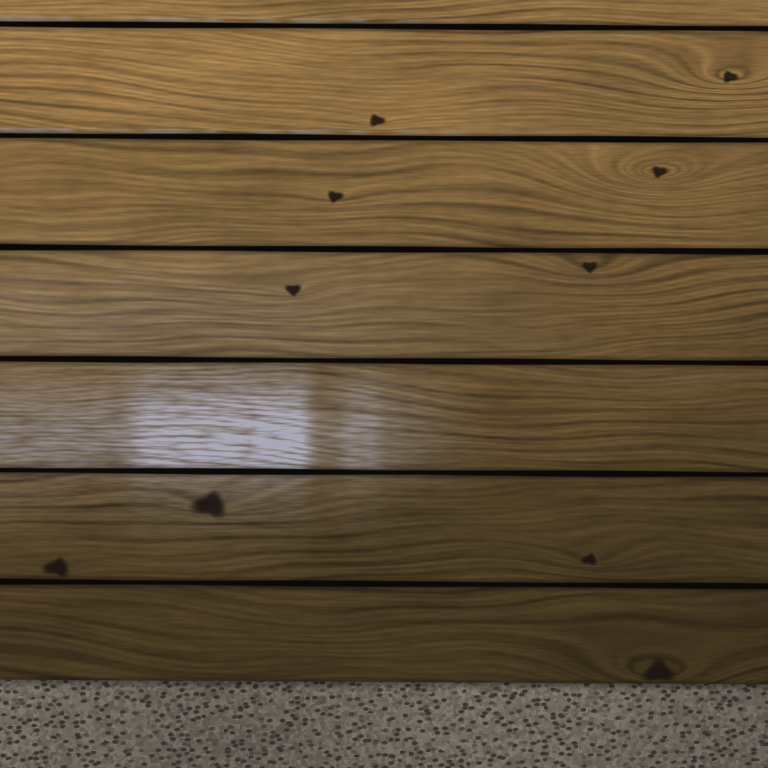
This texture is drawn by a WebGL 1 fragment shader. Its source:

```glsl
precision highp float;
// Stained wooden planks with dark gaps, knots and a window glare, above a speckled floor.
// Each plank bends its grain field around its knots; layered sines give the growth rings,
// stretched cellular noise the fibres, and round cells the floor specks.
uniform vec2 u_resolution;

const float PITCH = 0.1452;

float hash(vec2 p) {
  return fract(sin(dot(p, vec2(127.1, 311.7))) * 4375.85);
}

// Distance to the nearest scattered point, and that point's random id
vec2 cells(vec2 p) {
  vec2 base = floor(p);
  vec2 nearest = vec2(9.0, 0.0);
  for (int j = -1; j <= 1; j++) {
    for (int i = -1; i <= 1; i++) {
      vec2 c = base + vec2(float(i), float(j));
      vec2 site = c + vec2(hash(c), hash(c + 41.3));
      float d = length(p - site);
      if (d < nearest.x) nearest = vec2(d, hash(c + 7.7));
    }
  }
  return nearest;
}

// Knot k of a plank: x, height within the plank, radius, strength of the swirl
vec4 knot(float row, float k) {
  float present = 1.0 - step(abs(row - 2.0), 0.5);
  float r = row - 1.0;
  if (k < 0.5) {
    present *= step(0.5, row) * step(row, 5.5);
    return vec4(0.22 + 0.054 * row, 0.7 - 0.0085 * r * r * r,
                (0.011 + 0.013 * step(row, 1.5)) * present, 2.0 * present);
  }
  if (k < 1.5) {
    present *= step(row, 5.5);
    return vec4(min(0.738 + 0.03 * (row - 2.0) * (row - 2.0), 0.95),
                mix(0.23, 1.29 - 0.145 * row, step(2.0, row)),
                (0.011 + 0.011 * step(row, 0.5)) * present,
                (2.0 + 3.0 * step(3.5, row) + 2.0 * step(row, 0.5)) * present);
  }
  present = step(abs(r), 0.5);
  return vec4(0.075, 0.13, 0.018 * present, present);
}

vec3 wood(vec2 p, float row, float v) {
  // Grain field, bent by slow waves and wrapped around the knots
  float seed = hash(vec2(row, 3.0));
  float grain = v * (6.0 + 4.0 * seed) + 0.9 * sin(p.x * 3.1 + row * 2.4)
              + 0.4 * sin(p.x * 9.0 - v * 3.0 + row * 5.0)
              + 0.14 * sin(p.x * 23.0 + v * 7.0 + row);
  float knotMask = 0.0;
  for (int i = 0; i < 3; i++) {
    vec4 k = knot(row, float(i));
    vec2 d = vec2(p.x - k.x, (v - k.y) * PITCH);
    grain += k.w * exp(-length(d * vec2(9.0, 27.0)));
    float ragged = 1.0 + 0.2 * sin(atan(d.y, d.x + 0.0001) * 3.0 + row);
    float inside = 1.0 - smoothstep(k.z * 0.45, k.z + 0.0001, length(d * vec2(0.9, 1.3)) * ragged);
    knotMask = max(knotMask, inside);
  }

  // Growth rings and fibres
  float ring = pow(0.5 + 0.5 * sin(grain * 6.283), 3.0);
  float fineRing = sin(grain * 17.0 + 2.0 * sin(p.x * 6.0 + row));
  float fade = 0.6 + 0.4 * sin(p.x * 7.0 + v * 4.0 + row * 3.7);
  float fibre = 0.5 - cells(vec2(p.x * 9.0 + row * 17.0, grain * 3.0)).x;
  float pore = 0.5 - cells(vec2(p.x * 34.0, v * 42.0 + row * 53.0)).x;
  float blotch = sin(p.x * 11.0 + row * 4.0 + 1.5 * sin(v * 4.0)) * sin(p.x * 5.0 - v * 3.0 + row);

  vec3 color = mix(vec3(0.26, 0.21, 0.125), vec3(0.52, 0.405, 0.245), smoothstep(0.1, 0.95, p.y));
  color *= (1.1 - 0.14 * p.x) * (0.96 + 0.08 * seed) * (1.0 + 0.06 * blotch);
  color *= 1.0 - 0.24 * ring * fade + 0.04 * fineRing + 0.2 * fibre + 0.13 * pore;

  // Window glare: strongest on one plank, broken into upright patches and by the fibres
  float patches = 0.42 + 0.4 * smoothstep(0.15, 0.2, p.x)
                - 0.55 * smoothstep(0.385, 0.42, p.x)
                + 0.22 * smoothstep(0.42, 0.46, p.x) * (1.0 - smoothstep(0.48, 0.51, p.x));
  patches *= 1.0 - smoothstep(0.48, 0.66, p.x);
  float height = (p.y - 0.43) / 0.085;
  float onPlank = step(abs(row - 2.0), 0.5) + 0.5 * step(abs(row - 1.0), 0.5);
  float glare = patches * onPlank * exp(-height * height);
  vec2 hot = (p - vec2(0.35, 0.432)) / vec2(0.055, 0.035);
  glare += 0.2 * exp(-dot(hot, hot)) * onPlank;
  glare *= 0.9 + 0.7 * fibre + 0.6 * pore + 0.12 * fineRing;
  float veil = exp(-pow((p.y - 0.58) / 0.1, 2.0)) * (1.0 - smoothstep(0.2, 0.9, p.x));
  glare += veil * (0.14 + 0.25 * max(fibre, 0.0)) * step(2.5, row);
  color = mix(color, vec3(0.68, 0.68, 0.75), clamp(glare, 0.0, 0.95));

  return mix(color, vec3(0.09, 0.065, 0.06), knotMask * 0.85);
}

vec3 stoneFloor(vec2 p) {
  vec2 slanted = vec2(p.x + 0.5 * p.y, p.y - 0.25 * p.x);
  vec2 speck = cells(slanted * vec2(85.0, 135.0));
  vec2 grit = cells(p * 210.0);
  float dark = (1.0 - smoothstep(0.18, 0.5, speck.x)) * smoothstep(0.25, 0.75, speck.y);
  vec3 color = vec3(0.44, 0.415, 0.375) * (0.85 + 0.26 * grit.y);
  color *= 0.97 + 0.05 * sin(p.x * 9.0 + 2.0) + 0.4 * (p.y - 0.05);
  return mix(color, vec3(0.17, 0.155, 0.14), 0.8 * dark);
}

void main() {
  vec2 p = gl_FragCoord.xy / u_resolution;
  float t = (p.y + 0.006 * (p.x - 0.5) - 0.0945) / PITCH;
  float row = floor(t), v = fract(t);
  float aa = 1.0 / (u_resolution.y * PITCH);
  vec3 color = wood(p, row, v);

  // Worn, shining lower lip on the upper planks, then the shaded gap
  float lip = (1.0 - smoothstep(0.012, 0.03, abs(v - 0.048))) * step(4.5, row);
  lip *= (1.0 - smoothstep(0.3, 0.9, p.x)) * (0.5 + 0.4 * sin(p.x * 31.0 + 2.0 * sin(p.x * 67.0)));
  color = mix(color, vec3(0.62, 0.61, 0.64), 0.6 * lip);
  float edge = min(v, 1.0 - v);
  color *= 0.72 + 0.28 * smoothstep(0.02, 0.075, edge);
  float gapHalf = 0.024 + 0.004 * sin(p.x * 13.0 + floor(t + 0.5) * 2.0);
  color = mix(vec3(0.045, 0.037, 0.032), color, smoothstep(gapHalf - aa, gapHalf + aa, edge));

  // Floor below the lowest plank, with a soft contact shadow
  float below = 0.12 - t;
  vec3 ground = stoneFloor(p) * (0.7 + 0.3 * smoothstep(0.0, 0.08, below));
  color *= 0.75 + 0.25 * smoothstep(0.0, 0.05, -below);
  gl_FragColor = vec4(mix(color, ground, smoothstep(-aa, aa, below)), 1.0);
}
```
